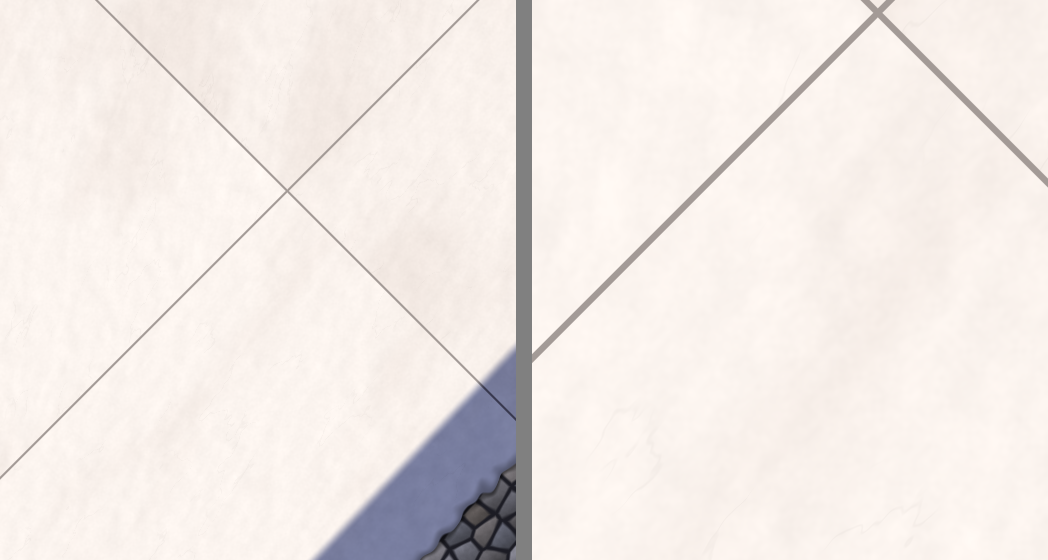
Left: the whole. Right: its middle third, enlarged.
Reproduce this texture procedurally as a Shadertoy shader.

```glsl
const vec2 CROSSING = vec2(0.513, 0.659);     // where the joints meet
const float TILE_SIZE = 1.0;
const float JOINT_WIDTH = 0.0038;
const vec2 SHADOW_START = vec2(0.560, 0.0);
const vec2 SHADOW_NORMAL = vec2(0.725, -0.688);
const float SHADOW_BLUR = 0.011;
const vec2 GRAVEL_START = vec2(0.755, 0.0);
const vec2 GRAVEL_NORMAL = vec2(0.733, -0.681);
const float PEBBLE_SIZE = 0.046;
const float RELIEF = 0.045;
const vec3 STONE = vec3(0.988, 0.960, 0.940);
const vec3 STONE_VEIN = vec3(0.945, 0.905, 0.880);
const vec3 JOINT = vec3(0.61, 0.575, 0.56);
const vec3 JOINT_SHADED = vec3(0.20, 0.20, 0.28);
const vec3 SHADOW_TINT = vec3(0.480, 0.516, 0.667);
const vec3 PEBBLE_COOL = vec3(0.38, 0.40, 0.47);
const vec3 PEBBLE_WARM = vec3(0.46, 0.43, 0.42);
const vec3 PEBBLE_GAP = vec3(0.11, 0.11, 0.14);

float hash(vec2 p) {
    vec3 q = fract(vec3(p.xyx) * 0.1031);
    q += dot(q, q.yzx + 33.33);
    return fract((q.x + q.y) * q.z);
}

vec2 hash2(vec2 p) {
    return vec2(hash(p), hash(p + 57.3));
}

float noise(vec2 p) {
    vec2 i = floor(p), f = fract(p);
    f = f * f * (3.0 - 2.0 * f);
    return mix(mix(hash(i), hash(i + vec2(1, 0)), f.x),
               mix(hash(i + vec2(0, 1)), hash(i + vec2(1, 1)), f.x), f.y);
}

float fbm(vec2 p) {
    float sum = 0.0, amp = 0.5;
    for (int i = 0; i < 5; i++) {
        sum += amp * noise(p);
        p = mat2(1.6, 1.2, -1.2, 1.6) * p + 7.1;
        amp *= 0.5;
    }
    return sum;
}

vec2 rotate(vec2 p, float a) {
    float c = cos(a), s = sin(a);
    return vec2(c * p.x + s * p.y, c * p.y - s * p.x);
}

// Stone surface: soft veins along the grain, plus fine embossed relief
vec3 stoneColor(vec2 uv, vec2 id) {
    vec2 seed = 40.0 + 13.0 * id;
    vec2 grain = rotate(uv, 0.12 + 0.3 * mod(id.y + 1.0, 2.0));
    float cloud = fbm(grain * vec2(3.0, 9.0) + seed);
    float tone = 0.16 * mod(id.x + 1.0, 2.0) + 0.08 * hash(seed);
    float vein = smoothstep(0.40, 0.78, cloud) * 0.65 + tone;
    vec2 rough = grain * vec2(26.0, 42.0) + seed;
    float relief = fbm(rough) - fbm(rough + vec2(0.35, -0.35));
    float speck = noise(uv * 260.0 + seed) - 0.5;
    float ridge = abs(fbm(grain * vec2(7.0, 22.0) + seed + 9.0) - 0.5);
    float crack = (1.0 - smoothstep(0.0, 0.012, ridge)) * smoothstep(0.5, 0.75, noise(uv * 14.0 + seed));
    return mix(STONE, STONE_VEIN, vein) + RELIEF * relief + 0.012 * speck - 0.022 * crack;
}

// Pebbles: nearest cell gives the stone, distance to the second gives the gap
vec3 pebbleColor(vec2 p) {
    vec2 q = rotate(p, 0.85) / PEBBLE_SIZE * vec2(0.85, 1.15);
    vec2 cell = floor(q), nearest = vec2(0), key = vec2(0);
    float d1 = 9.0, d2 = 9.0;
    for (int j = -1; j <= 1; j++)
    for (int i = -1; i <= 1; i++) {
        vec2 c = cell + vec2(i, j);
        vec2 r = c + 0.15 + 0.7 * hash2(c) - q;
        float d = length(r);
        if (d < d1) { d2 = d1; d1 = d; nearest = r; key = c; }
        else d2 = min(d2, d);
    }
    float facet = dot(-nearest, rotate(vec2(-0.5, 0.8), 0.85));
    vec3 body = mix(PEBBLE_COOL, PEBBLE_WARM, hash(key + 5.0));
    body *= 0.72 + 0.4 * hash(key + 21.0) + 0.45 * facet;
    body *= 0.9 + 0.2 * fbm(p * 120.0);
    return mix(PEBBLE_GAP, body, smoothstep(0.04, 0.24, d2 - d1));
}

void mainImage(out vec4 fragColor, in vec2 fragCoord) {
    float px = 1.0 / iResolution.y;
    vec2 p = fragCoord * px;

    // Diagonal tile grid
    vec2 uv = rotate(p - CROSSING, radians(45.0));
    vec2 id = floor(uv / TILE_SIZE);
    vec2 toJoint = abs(uv - TILE_SIZE * round(uv / TILE_SIZE));
    float d = min(toJoint.x, toJoint.y) - 0.5 * JOINT_WIDTH;
    float joint = 1.0 - smoothstep(-0.7 * px, 0.7 * px, d);

    // Cast shadow
    float depth = dot(p - SHADOW_START, SHADOW_NORMAL);
    float shade = smoothstep(-SHADOW_BLUR, SHADOW_BLUR, depth);
    vec3 stone = stoneColor(uv, id);
    vec3 shaded = stone * SHADOW_TINT + 0.05 * (fbm(p * 45.0) - 0.5);
    vec3 color = mix(stone, shaded, shade);
    color = mix(color, mix(JOINT, JOINT_SHADED, shade), joint * 0.92);

    // Gravel bed with an uneven rim and a dark contact edge
    float rim = dot(p - GRAVEL_START, GRAVEL_NORMAL) + 0.022 * (noise(p * 42.0) - 0.5);
    color *= 1.0 - 0.3 * smoothstep(-0.018, 0.0, rim);
    vec3 gravel = pebbleColor(p) * mix(0.5, 1.0, smoothstep(0.0, 0.012, rim));
    color = mix(color, gravel, smoothstep(-px, px, rim));

    fragColor = vec4(clamp(color, 0.0, 1.0), 1.0);
}
```
